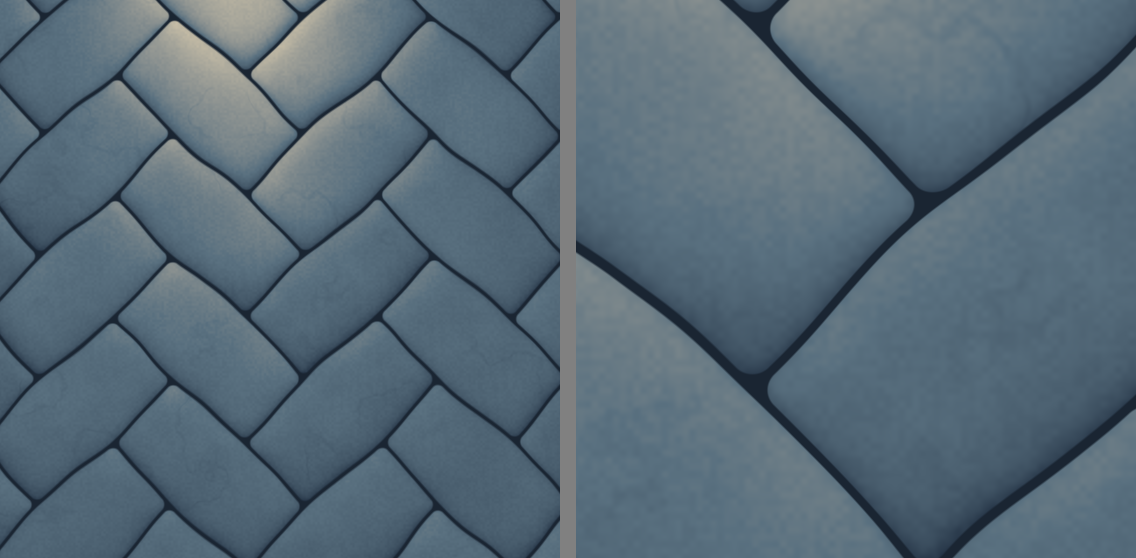
Left: the whole. Right: its middle third, enlarged.
Reproduce this pattern procedurally as a Shadertoy shader.

```glsl
// Padded velvet wall panels in a herringbone layout under a warm spotlight
#define COLUMN 0.1152            // width of one half-diagonal step
#define ROW 0.106                // height of one half-diagonal step
#define ORIGIN vec2(0.2042, 0.1348)
#define GAP 0.016                // half seam width, in panel widths
#define CORNER 0.10              // corner radius, in panel widths
#define PADDING 0.15             // softness of the rounded rims
#define SPOT vec2(0.43, 1.07)    // lamp position
#define SHADOW vec3(0.14, 0.20, 0.27)
#define VELVET vec3(0.35, 0.44, 0.50)
#define PALE vec3(0.56, 0.58, 0.57)
#define WARM vec3(0.75, 0.72, 0.64)

float hash(vec2 p) {
    return fract(sin(dot(p, vec2(127.1, 311.7))) * 43758.5453);
}

float noise(vec2 p) {
    vec2 i = floor(p), f = fract(p);
    f = f * f * (3.0 - 2.0 * f);
    return mix(mix(hash(i), hash(i + vec2(1, 0)), f.x),
               mix(hash(i + vec2(0, 1)), hash(i + vec2(1, 1)), f.x), f.y);
}

float fbm(vec2 p) {
    float sum = 0.0, amp = 0.5;
    for (int i = 0; i < 4; i++) {
        sum += amp * noise(p);
        p = mat2(1.6, 1.2, -1.2, 1.6) * p;
        amp *= 0.5;
    }
    return sum;
}

// Canvas position to the two diagonal panel axes, with slight perspective
vec2 diagonalAxes(vec2 p) {
    float depth = 1.0 - p.y;
    float x = (p.x - 0.458) / (1.0 + 0.05 * depth) + 0.458;
    vec2 g = (vec2(x, depth) - ORIGIN) / vec2(COLUMN, ROW);
    g.x -= 0.068 * cos(3.14159 * g.x);
    g.y -= 0.0053 * g.y * g.y;
    vec2 wobble = vec2(noise(p * 14.0), noise(p * 14.0 + 37.0)) - 0.5;
    return 0.5 * vec2(g.x + g.y, g.x - g.y) + 0.05 * wobble;
}

// Distance inward from the edge of a rounded 2 by 1 panel
float panelInset(vec2 l) {
    vec2 q = abs(l - vec2(1.0, 0.5)) - vec2(1.0, 0.5) + CORNER;
    return CORNER - length(max(q, 0.0)) - min(max(q.x, q.y), 0.0);
}

vec3 velvetRamp(float tone) {
    vec3 c = mix(SHADOW, VELVET, clamp(tone * 2.0, 0.0, 1.0));
    c = mix(c, PALE, clamp((tone - 0.5) * 4.0, 0.0, 1.0));
    return mix(c, WARM, clamp((tone - 0.75) * 4.0, 0.0, 1.5));
}

void mainImage(out vec4 fragColor, in vec2 fragCoord) {
    vec2 p = fragCoord / iResolution.y;
    float aa = 1.0 / (iResolution.y * length(vec2(COLUMN, ROW)));

    // Herringbone: every fourth diagonal step starts a new pair of panels
    vec2 axes = diagonalAxes(p);
    vec2 cell = floor(axes), f = axes - cell;
    float stage = mod(cell.x + cell.y, 4.0);
    bool falling = stage < 2.0;
    float part = mod(stage, 2.0);
    vec2 local = (falling ? f : f.yx) + vec2(part, 0.0);
    vec2 id = cell - (falling ? vec2(part, 0.0) : vec2(0.0, part));
    float inset = panelInset(local);

    // Outward tilt of the padding, turned into canvas directions
    vec2 tilt = exp((local - vec2(2.0, 1.0)) / PADDING) - exp(-local / PADDING);
    if (!falling) tilt = tilt.yx;
    vec2 slope = 0.707 * vec2(tilt.x + tilt.y, tilt.y - tilt.x);

    // Lamp light: a bright core, a wide halo and directional rim shading
    vec2 toLamp = SPOT - p;
    float core = exp(-dot(toLamp * toLamp, vec2(26.0, 9.0)));
    float halo = exp(-dot(toLamp * toLamp, vec2(7.0, 2.2)));
    float lit = dot(slope, normalize(toLamp + vec2(-0.08, 0.1)));
    float tone = 0.41 + 0.17 * halo + 0.36 * core;
    tone += lit * (lit > 0.0 ? 0.16 + 0.16 * halo : 0.25 + 0.30 * core);

    // Panel variation, brushed nap, creases and grain
    tone += 0.07 * (hash(id + 3.7) - 0.5);
    vec2 nap = p * 11.0 + id * 5.3;
    tone += 0.13 * (fbm(nap) - 0.47);
    float crease = 1.0 - smoothstep(0.0, 0.035, abs(fbm(nap * 0.9 + 19.0) - 0.5));
    tone -= 0.035 * crease * smoothstep(0.52, 0.7, noise(nap * 0.8 + 8.0));
    tone += 0.05 * (noise(p * 240.0) - 0.5);

    // Rim occlusion, then the dark seam
    tone -= 0.22 * exp(-max(inset, 0.0) / 0.035);
    vec3 color = velvetRamp(max(tone, 0.0));
    color = mix(SHADOW * 0.72, color, smoothstep(GAP - aa, GAP + 1.5 * aa, inset));
    fragColor = vec4(color, 1.0);
}
```
